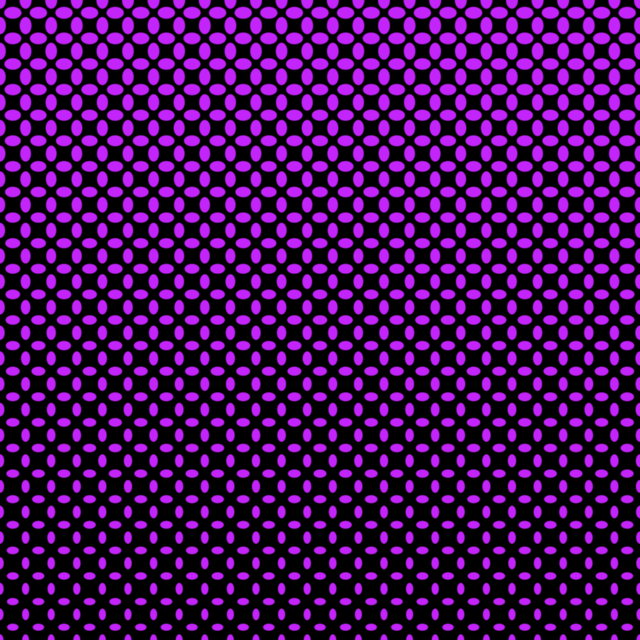
Write a WebGL 2 fragment shader that draws this pattern.

```glsl
#version 300 es
precision highp float;
// Violet ellipses on black: 25 by 25 cells, a flat ellipse at each cell centre
// and an upright one at each cell corner. Both grow steadily from the bottom
// row to the top row; an approximate ellipse distance gives the soft edges.

uniform vec2 u_resolution;
out vec4 outColor;

const float CELLS = 25.0;

// Approximate signed distance to an axis-aligned ellipse.
float ellipseDistance(vec2 p, vec2 radii) {
    p = abs(p) + 1e-4; // keeps the centre free of 0/0
    float k = length(p / radii);
    return k * (k - 1.0) / length(p / (radii * radii));
}

// Distance to the nearest ellipse of a unit lattice shifted by offset.
float latticeDistance(vec2 grid, vec2 offset, bool upright) {
    vec2 centre = floor(grid - offset + 0.5) + offset;
    vec2 radii = mix(vec2(0.22, 0.135), vec2(0.34, 0.235), centre.y / CELLS);
    return ellipseDistance(grid - centre, upright ? radii.yx : radii);
}

void main() {
    vec2 grid = gl_FragCoord.xy / u_resolution * CELLS;

    // Two interleaved lattices
    float flatDots = latticeDistance(grid, vec2(0.5), false);
    float uprightDots = latticeDistance(grid, vec2(0.0), true);
    float dist = min(flatDots, uprightDots);

    // Soft edge, never narrower than about a pixel
    float feather = max(0.042, 0.75 * CELLS / min(u_resolution.x, u_resolution.y));
    float coverage = 1.0 - smoothstep(-feather, feather, dist);

    vec3 violet = vec3(0.76, 0.14, 0.98);
    outColor = vec4(violet * coverage, 1.0);
}
```
